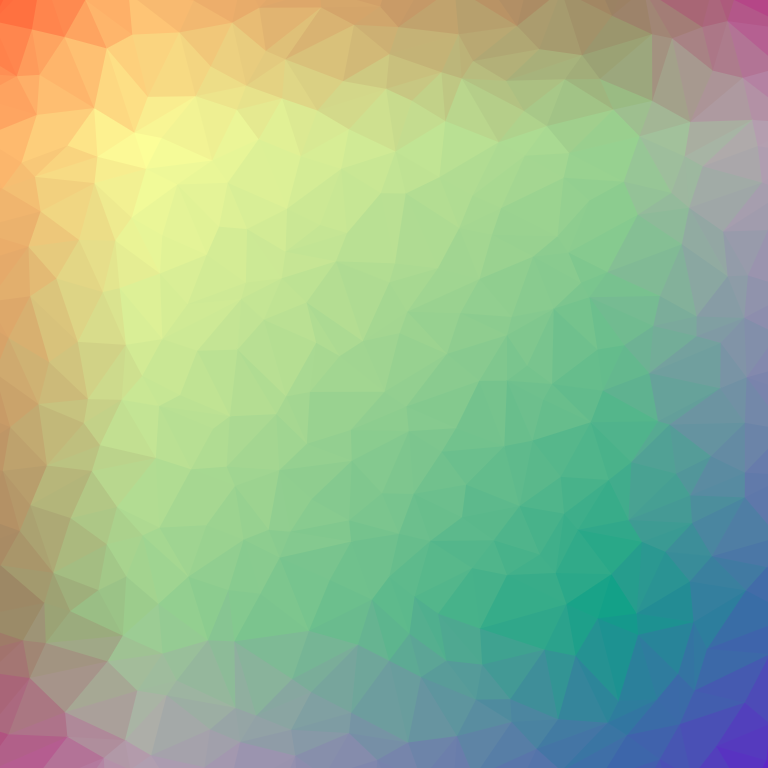
A Shadertoy shader for this background:

```glsl
// Low-poly mesh of flat triangles over a rainbow gradient, lemon to teal with warm and violet rims.

const float CELLS = 18.0;   // mesh cells across the canvas
const float BLEND = 1.35;   // exponent of the space where colours are mixed

vec2 hash2(vec2 p) {
    return fract(sin(vec2(dot(p, vec2(127.1, 311.7)), dot(p, vec2(269.5, 183.3)))) * 43758.5);
}

float cross2(vec2 a, vec2 b) { return a.x * b.y - a.y * b.x; }

float area(vec2 a, vec2 b, vec2 c) { return cross2(b - a, c - a); }

// Jittered mesh corner
vec2 corner(vec2 id) { return id + 0.74 * (hash2(id) - 0.5); }

// Signed distance to the line a-b, positive on its left
float edge(vec2 p, vec2 a, vec2 b) {
    return cross2(b - a, p - a) / max(length(b - a), 1e-4);
}

// Four-stop palette along one axis, in blending space
vec3 axisColor(float t) {
    vec3 ember  = pow(vec3(1.00, 0.39, 0.22), vec3(BLEND));
    vec3 lemon  = pow(vec3(0.99, 1.00, 0.60), vec3(BLEND));
    vec3 teal   = pow(vec3(0.05, 0.63, 0.53), vec3(BLEND));
    vec3 violet = pow(vec3(0.37, 0.14, 0.78), vec3(BLEND));
    vec3 c = mix(ember, lemon, clamp(t / 0.185, 0.0, 1.0));
    c = mix(c, teal, clamp((t - 0.185) / 0.615, 0.0, 1.0));
    return mix(c, violet, clamp((t - 0.80) / 0.20, 0.0, 1.0));
}

// Mean of the horizontal and the top-down vertical palette
vec3 gradient(vec2 uv) {
    vec3 c = 0.5 * (axisColor(uv.x) + axisColor(1.0 - uv.y));
    return pow(c, vec3(1.0 / BLEND));
}

void mainImage(out vec4 fragColor, in vec2 fragCoord) {
    // Turned mesh space hides the grid rows
    mat2 turn = mat2(cos(0.45), sin(0.45), -sin(0.45), cos(0.45));
    vec2 p = turn * (fragCoord / iResolution.xy) * CELLS;
    float pixel = CELLS / min(iResolution.x, iResolution.y);
    vec4 sum = vec4(0.0);

    for (int j = -1; j <= 1; j++)
    for (int i = -1; i <= 1; i++) {
        vec2 id = floor(p) + vec2(i, j);
        vec2 a = corner(id);
        vec2 b = corner(id + vec2(1, 0));
        vec2 c = corner(id + vec2(1, 1));
        vec2 d = corner(id + vec2(0, 1));

        // Split along the diagonal that gives the fuller triangles
        if (min(area(b, c, d), area(b, d, a)) > min(area(a, b, c), area(a, c, d))) {
            vec2 first = a;
            a = b; b = c; c = d; d = first;
        }

        for (int k = 0; k < 2; k++) {
            vec2 q = k == 0 ? b : c;
            vec2 r = k == 0 ? c : d;
            float inside = min(edge(p, a, q), min(edge(p, q, r), edge(p, r, a)));
            float cover = clamp(inside / pixel + 0.5, 0.0, 1.0);
            if (cover > 0.0) {
                // Flat colour from the centroid, nudged a little per facet
                vec2 centre = ((a + q + r) / 3.0) * turn / CELLS;
                centre += 0.02 * (hash2(id + 37.0 * float(k + 1)) - 0.5);
                sum += cover * vec4(gradient(centre), 1.0);
            }
        }
    }
    fragColor = vec4(sum.rgb / max(sum.a, 1e-4), 1.0);
}
```
